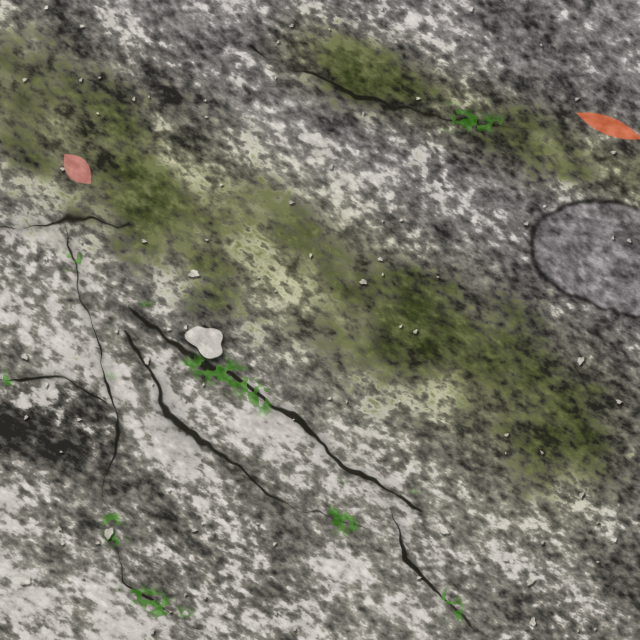
This texture is drawn by a WebGL 2 fragment shader. Its source:

```glsl
#version 300 es
precision highp float;
// Weathered stone ground crossed by moss bands, pale lichen and open cracks.
// Layered value noise, stretched along the slope, drives tone and coverage;
// distance functions add cracks, a smooth plate, pebbles, sprouts and leaves.
#define STONE_TONE 0.455
#define BROAD_CONTRAST 0.48
#define MOTTLE_CONTRAST 0.45
#define GRAIN_CONTRAST 0.62
#define SLOPE_ANGLE -0.56
#define STRETCH 1.6
#define MOSS_COVER 0.55
#define LICHEN_LEVEL 0.545
#define PEBBLE_GRID 15.0
#define CRACK_JITTER 0.055

uniform vec2 u_resolution;
out vec4 fragColor;

float hash(vec2 p) {
  vec3 q = fract(vec3(p.xyx) * 0.1031);
  q += dot(q, q.yzx + 33.33);
  return fract((q.x + q.y) * q.z);
}

float noise(vec2 p) {
  vec2 i = floor(p), f = fract(p);
  f = f * f * (3.0 - 2.0 * f);
  return mix(mix(hash(i), hash(i + vec2(1, 0)), f.x),
             mix(hash(i + vec2(0, 1)), hash(i + vec2(1, 1)), f.x), f.y);
}

float fbm(vec2 p, int octaves) {
  float sum = 0.0, amp = 0.5, total = 0.0;
  for (int i = 0; i < octaves; i++) {
    sum += amp * noise(p);
    total += amp;
    p = mat2(1.6, 1.2, -1.2, 1.6) * p + 17.3;
    amp *= 0.55;
  }
  return sum / total;
}

vec2 rotate(vec2 p, float a) {
  return vec2(cos(a) * p.x + sin(a) * p.y, cos(a) * p.y - sin(a) * p.x);
}

// Distance to a segment whose half width runs from wa to wb
float segment(vec2 p, vec2 a, vec2 b, float wa, float wb) {
  vec2 d = b - a;
  float h = clamp(dot(p - a, d) / dot(d, d), 0.0, 1.0);
  return length(p - a - d * h) - mix(wa, wb, h);
}

// Bent crack, widest at its middle point
float crack(vec2 p, vec2 a, vec2 b, vec2 c, float w) {
  return min(segment(p, a, b, 0.3 * w, w), segment(p, b, c, w, 0.3 * w));
}

float leaf(vec2 p, float angle, vec2 size) {
  vec2 v = rotate(p, angle);
  float x = v.x / size.x;
  return abs(v.y) - size.y * (1.0 - x * x);
}

float blob(vec2 p, float seed, float radius) {
  vec2 v = rotate(p, seed * 6.0) * vec2(1.0, 1.45);
  float a = atan(v.y, v.x);
  return length(v) - radius * (1.0 + 0.14 * cos(3.0 * a + seed * 9.0) + 0.08 * cos(5.0 * a));
}

void main() {
  vec2 p = gl_FragCoord.xy / u_resolution;
  float aa = 1.2 / min(u_resolution.x, u_resolution.y);
  vec2 q = rotate(p, SLOPE_ANGLE) * vec2(1.0, STRETCH);
  float broad = fbm(q * 4.0 + 3.1, 5) - 0.5;
  float mottle = fbm(q * 13.0 + 41.0, 5) - 0.5;
  float grain = fbm(q * 75.0 + 9.0, 3) - 0.5;

  // Regions: pale lower slabs and two moss bands
  float pale = smoothstep(-0.07, 0.07, 0.63 - 0.67 * p.x - p.y + 0.25 * broad);
  float mossLine = segment(p, vec2(0.0, 0.86), vec2(0.88, 0.33), 0.0, 0.0);
  float upperLine = segment(p, vec2(0.48, 0.92), vec2(1.0, 0.72), 0.0, 0.0);
  float band = max(exp(-pow(mossLine / 0.12, 2.0)), 0.85 * exp(-pow(upperLine / 0.055, 2.0)));

  // Stone
  float tone = STONE_TONE + BROAD_CONTRAST * broad + MOTTLE_CONTRAST * mottle + GRAIN_CONTRAST * grain;
  tone += 0.055 * pale - 0.07 * band;
  float hollow = length((p - vec2(0.07, 0.34)) * vec2(1.0, 1.7)) + 0.15 * mottle;
  tone -= 0.13 * smoothstep(0.14, 0.07, hollow);
  vec3 warm = vec3(1.02, 0.995, 0.925), violet = vec3(1.01, 0.975, 0.985);
  float upland = smoothstep(0.4, 0.7, p.y + 0.3 * p.x) * (1.0 - band) * (1.0 - pale);
  vec3 col = max(tone, 0.16) * mix(warm, violet, 0.7 * upland);

  // Lichen crust
  float crust = 0.5 + 0.5 * mottle + 0.4 * grain + 0.3 * broad + 0.05 * pale - 0.04 * band;
  col = mix(col, vec3(0.77, 0.75, 0.73) + 0.3 * grain, 0.85 * smoothstep(LICHEN_LEVEL, LICHEN_LEVEL + 0.12, crust));

  // Moss
  float tuft = fbm(q * 7.0 + 70.0, 5) - 0.5;
  float moss = smoothstep(0.3, 0.66, MOSS_COVER * band + 1.1 * tuft + 0.7 * grain);
  vec3 green = mix(vec3(0.21, 0.245, 0.11), vec3(0.40, 0.425, 0.26), clamp(0.5 + 1.8 * grain + 1.5 * mottle, 0.0, 1.0));
  col = mix(col, col * vec3(0.96, 0.98, 0.84), band);
  col = mix(col, green, 0.85 * moss);

  // Smooth plate with a dark rim
  vec2 bend = vec2(fbm(p * 9.0, 4), fbm(p * 9.0 + 57.0, 4)) - 0.5;
  float plate = length((rotate(p - vec2(0.97, 0.6), -0.35) + 0.06 * bend) * vec2(0.62, 1.0)) - 0.085;
  col = mix(col, (0.46 + 0.5 * grain + 0.2 * mottle) * violet, 0.9 * smoothstep(0.004, -0.004, plate));
  col *= 1.0 - 0.5 * exp(-pow((plate - 0.002) / 0.004, 2.0));

  // Cracks
  vec2 w = p + CRACK_JITTER * bend;
  float gap = crack(w, vec2(0.2, 0.51), vec2(0.46, 0.35), vec2(0.66, 0.195), 0.0055);
  gap = min(gap, crack(w, vec2(0.61, 0.21), vec2(0.64, 0.11), vec2(0.76, 0.0), 0.0035));
  gap = min(gap, crack(w, vec2(0.2, 0.48), vec2(0.29, 0.32), vec2(0.57, 0.17), 0.0035));
  gap = min(gap, crack(w, vec2(0.1, 0.64), vec2(0.17, 0.4), vec2(0.18, 0.2), 0.0025));
  gap = min(gap, crack(w, vec2(0.18, 0.2), vec2(0.2, 0.1), vec2(0.31, 0.0), 0.0025));
  gap = min(gap, crack(w, vec2(-0.02, 0.648), vec2(0.1, 0.647), vec2(0.2, 0.645), 0.003));
  gap = min(gap, crack(w, vec2(0.41, 0.92), vec2(0.61, 0.83), vec2(0.83, 0.795), 0.003));
  gap = min(gap, crack(w, vec2(-0.02, 0.42), vec2(0.06, 0.405), vec2(0.17, 0.365), 0.0025));
  gap += 0.005 * (noise(p * 28.0) - 0.4);
  col *= 1.0 - 0.25 * exp(-max(gap, 0.0) / 0.009);
  col = mix(col, vec3(0.12, 0.115, 0.09), 0.9 * smoothstep(aa, -aa, gap));

  // Sprouts rooted along the cracks
  float clump = smoothstep(0.66, 0.78, noise(p * 17.0 + 5.0)) * smoothstep(0.028, 0.004, gap);
  float sprout = clump * smoothstep(0.45, 0.6, noise(p * 120.0));
  col = mix(col, vec3(0.29, 0.5, 0.19) + 0.3 * grain, 0.85 * sprout);

  // Scattered pebbles with small shadows
  for (int layer = 0; layer < 2; layer++) {
    float grid = PEBBLE_GRID * (1.0 + 1.4 * float(layer));
    vec2 cell = floor(p * grid);
    float seed = hash(cell + 19.0 * float(layer));
    vec2 centre = (cell + 0.35 + 0.3 * vec2(hash(cell + 3.7), hash(cell + 8.2))) / grid;
    float radius = (0.05 + 0.09 * hash(cell + 5.5)) / grid;
    float present = step(0.93, seed);
    float shade = blob(p - centre + vec2(-0.002, 0.003), seed * 40.0, radius);
    float stone = blob(p - centre, seed * 40.0, radius);
    col *= 1.0 - 0.45 * present * smoothstep(0.003, -0.002, shade);
    col = mix(col, vec3(0.74, 0.72, 0.68) + 0.4 * grain, present * smoothstep(aa, -aa, stone));
  }
  vec2 rock = p - vec2(0.322, 0.467);
  col *= 1.0 - 0.5 * smoothstep(0.006, -0.004, blob(rock + vec2(-0.002, 0.006), 0.95, 0.031));
  col = mix(col, vec3(0.77, 0.75, 0.72) + 0.3 * grain, smoothstep(aa, -aa, blob(rock, 0.95, 0.031)));

  // Fallen leaves
  float rust = leaf(p - vec2(0.952, 0.803), -0.38, vec2(0.056, 0.014));
  float rose = leaf(p - vec2(0.121, 0.736), -0.85, vec2(0.031, 0.018));
  col = mix(col, vec3(0.78, 0.43, 0.31) + 0.2 * grain, smoothstep(aa, -aa, rust));
  col = mix(col, vec3(0.73, 0.49, 0.45) + 0.2 * grain, smoothstep(aa, -aa, rose));

  fragColor = vec4(clamp(col, 0.0, 1.0), 1.0);
}
```
